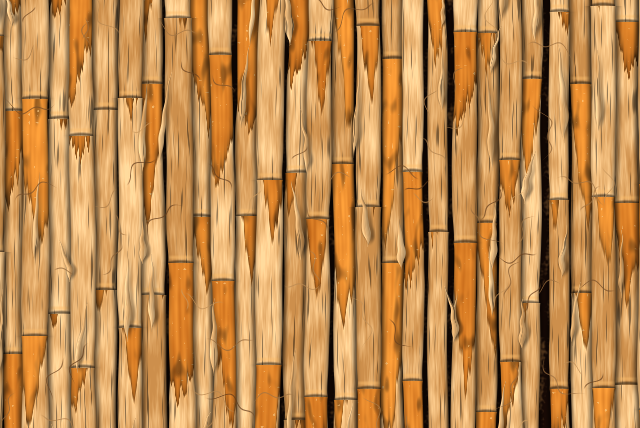
Give the GLSL for this texture, as a Shadertoy shader.

```glsl
// A screen of 27 upright dry reeds: glossy orange canes with nodes, partly wrapped
// in torn straw sheaths. Canes are layered over a dark gap, then slivers and fibres
// are scattered on top. One unit of q is the pitch between two canes.

float hash(vec2 p) {
    vec3 a = fract(vec3(p.xyx) * vec3(0.1031, 0.1030, 0.0973));
    a += dot(a, a.yzx + 33.33);
    return fract((a.x + a.y) * a.z);
}

float gradDot(vec2 cell, vec2 d) {
    float angle = 6.2832 * hash(cell + 71.0);
    return dot(vec2(cos(angle), sin(angle)), d);
}

// Gradient noise, roughly -0.7 to 0.7
float noise(vec2 p) {
    vec2 i = floor(p), f = fract(p), e = vec2(1, 0);
    vec2 w = f * f * f * (f * (f * 6.0 - 15.0) + 10.0);
    return mix(mix(gradDot(i, f), gradDot(i + e, f - e), w.x),
               mix(gradDot(i + e.yx, f - e.yx), gradDot(i + 1.0, f - 1.0), w.x), w.y);
}

// Straw with long grain and fine dark cracks
vec3 straw(vec2 p, float tone) {
    float grain = noise(p * vec2(9.0, 0.6)) + 0.6 * noise(p * vec2(22.0, 1.8));
    float blotch = noise(p * vec2(1.3, 0.7) + 40.0);
    vec3 c = mix(vec3(0.76, 0.53, 0.28), vec3(0.98, 0.81, 0.58),
                 clamp(tone + 0.45 * grain + 0.6 * blotch, 0.0, 1.0));
    float crack = smoothstep(0.27, 0.5, noise(p * vec2(11.0, 0.45) + 90.0));
    return c * (1.0 - 0.42 * crack);
}

// Bare cane: orange skin with brown stains and pale flecks
vec3 bareCane(vec2 p, float tone) {
    float grain = noise(p * vec2(7.0, 0.4)) + 0.5 * noise(p * vec2(2.0, 1.2));
    vec3 c = mix(vec3(0.74, 0.40, 0.10), vec3(0.95, 0.60, 0.22),
                 clamp(tone + 0.5 * grain, 0.0, 1.0));
    c *= 1.0 - 0.35 * smoothstep(0.15, 0.55, noise(p * vec2(2.5, 0.9) + 17.0));
    return mix(c, vec3(0.95, 0.78, 0.52), 0.6 * smoothstep(0.42, 0.55, noise(p * 6.0)));
}

void drawCane(inout vec3 col, vec2 q, float id, float px) {
    // Joints divide the cane; t is the height above the joint below
    float len = 7.5 + 3.0 * hash(vec2(id, 1));
    float y = q.y / len + hash(vec2(id, 2));
    float t = fract(y) * len;
    vec2 seed = vec2(id, floor(y) * 7.0 + 20.0);

    // Sheath height, and steepness and side of its V-shaped opening
    float h = len * (0.08 + 1.0 * hash(seed));
    float steep = 1.0 + 2.8 * hash(seed + 1.3);
    float notch = 1.6 * hash(seed + 2.7) - 0.8;

    float sparse = smoothstep(15.0, 18.0, id) * smoothstep(25.0, 23.0, id);
    float halfW = 0.45 + 0.1 * hash(vec2(id, 3)) - 0.07 * sparse;
    halfW *= 1.0 + 0.12 * smoothstep(0.0, 1.5, t) * smoothstep(h + steep, h, t);
    halfW += 0.03 * exp(-8.0 * min(t, len - t));
    float centre = id + 0.5 + 0.26 * (hash(vec2(id, 4)) - 0.5)
                 + 0.025 * (hash(vec2(id, 5)) - 0.5) * (q.y - 9.0)
                 + 0.14 * noise(vec2(q.y * 0.2, id * 3.7));
    float u = (q.x - centre) / halfW;
    float outside = (abs(u) - 1.0) * halfW;

    // Shadow cast on what lies behind
    col *= mix(0.45, 1.0, smoothstep(-0.05, 0.3, outside));

    vec2 p = vec2(u * 0.5 + id * 5.3, q.y + id * 13.7);
    float torn = h + steep * abs(u - notch) + 1.2 * noise(vec2(u * 4.0, seed.y + id * 3.1));
    float above = t - torn;
    float sheath = clamp(0.5 - above / (px * (1.0 + steep / halfW)), 0.0, 1.0);

    vec3 bare = bareCane(p, 0.3 + 0.5 * hash(vec2(id, 6)));
    bare *= 1.0 - 0.5 * exp(-2.5 * max(above, 0.0));
    vec3 wrap = straw(p, 0.1 + 0.65 * hash(seed + 4.1));
    wrap *= 1.0 + 0.12 * exp(-5.0 * abs(above));
    vec3 c = mix(bare, wrap, sheath);

    // Joint: dark crease under a pale rim
    c *= 1.0 - 0.5 * smoothstep(0.12, 0.0, abs(t - 0.06 + 0.06 * u * u));
    c = mix(c, vec3(0.93, 0.70, 0.40), 0.5 * smoothstep(0.13, 0.0, abs(t - 0.24)));

    float facing = sqrt(max(1.0 - pow(abs(0.93 * u + 0.06), 2.0), 0.0));
    c *= mix(0.4, 1.06, smoothstep(0.0, 0.9, facing));
    col = mix(col, c, clamp(0.5 - outside / px, 0.0, 1.0));
}

// Torn strip rising from a base point and narrowing to a curled tip
void drawSliver(inout vec3 col, vec2 q, vec2 cell, float px) {
    if (hash(cell + 5.5) > 0.42) return;
    vec2 base = (cell + vec2(hash(cell), hash(cell + 9.1))) * vec2(1.6, 4.5);
    float s = (q.y - base.y) / (1.5 + 2.8 * hash(cell + 3.3));
    if (s < 0.0 || s > 1.0) return;
    float lean = 1.1 * (hash(cell + 6.2) - 0.5);
    float x = q.x - base.x - lean * s * s - 0.12 * noise(vec2(s * 4.0, cell.x * 3.3 + cell.y));
    float w = (0.12 + 0.16 * hash(cell + 8.4)) * smoothstep(0.0, 0.3, s) * (1.0 - s);
    col *= 1.0 - 0.5 * smoothstep(0.16, 0.0, abs(x - 0.07) - w) * smoothstep(0.0, 0.2, s) * (1.0 - s);
    vec3 c = straw(vec2(x + cell.x * 3.0, q.y), 0.65) * (0.92 - 0.25 * x / max(w, 0.02));
    col = mix(col, c, clamp(0.5 + (w - abs(x)) / px, 0.0, 1.0));
}

void mainImage(out vec4 fragColor, in vec2 fragCoord) {
    float px = 27.0 / iResolution.x;
    vec2 q = fragCoord * px;

    // Dark gap with dusty debris
    vec3 col = mix(vec3(0.10, 0.04, 0.02), vec3(0.50, 0.33, 0.17),
                   smoothstep(0.0, 0.6, noise(q * vec2(2.0, 0.8)) + 0.4 * noise(q * 7.0)));

    // Even canes lie behind odd ones
    for (int k = 0; k < 6; k++) {
        float id = floor(q.x) + float(k % 3) * 2.0 - 2.0;
        float parity = mod(id, 2.0);
        id += k < 3 ? -parity : 1.0 - parity;
        drawCane(col, q, id, px);
    }

    vec2 cell = floor(q / vec2(1.6, 4.5));
    for (int k = 0; k < 9; k++)
        drawSliver(col, q, cell + vec2(k % 3 - 1, k / 3 - 1), px);

    // Loose fibres
    for (float i = 0.0; i < 70.0; i++) {
        vec2 d = q - vec2(27.0 * hash(vec2(i, 51)), 18.0 * hash(vec2(i, 52)));
        float a = 6.2832 * hash(vec2(i, 53)), r = 0.4 + 0.9 * hash(vec2(i, 54));
        d = mat2(cos(a), sin(a), -sin(a), cos(a)) * d;
        float off = abs(d.y - 0.35 * d.x * d.x - 0.15 * sin(d.x * 5.0 + i));
        float line = clamp(0.5 + (0.025 - off) / px, 0.0, 1.0) * smoothstep(r, r * 0.6, abs(d.x));
        col = mix(col, mix(vec3(0.36, 0.21, 0.09), vec3(0.82, 0.62, 0.38), hash(vec2(i, 55))), 0.7 * line);
    }
    fragColor = vec4(col, 1.0);
}
```
